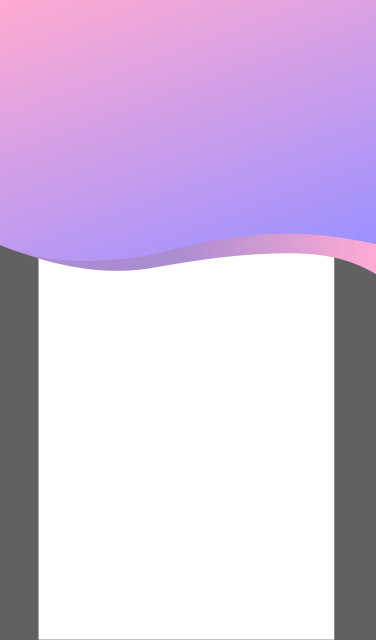
This background is drawn by a WebGL 2 fragment shader. Its source:

```glsl
#version 300 es
precision highp float;

uniform vec2 u_resolution;
out vec4 outColor;

// Smooth curve through knots of (x, height, slope), by cubic Hermite pieces
float curveHeight(vec3 knots[5], float x) {
    float height = knots[0].y;
    for (int i = 0; i < 4; i++) {
        vec3 a = knots[i], b = knots[i + 1];
        if (x < a.x) break;
        float span = b.x - a.x;
        float t = clamp((x - a.x) / span, 0.0, 1.0);
        float s = 1.0 - t;
        height = mix(a.y, b.y, t * t * (3.0 - 2.0 * t))
               + span * t * s * (a.z * s - b.z * t);
    }
    return height;
}

// Antialiased coverage from a signed distance and the pixel count along its axis
float coverage(float dist, float pixels) {
    return clamp(dist * pixels + 0.5, 0.0, 1.0);
}

void main() {
    // Canvas units, with y running down from the top
    vec2 p = gl_FragCoord.xy / u_resolution;
    p.y = 1.0 - p.y;

    // White page between grey margins, with a thin line at the foot
    float page = coverage(p.x - 0.1025, u_resolution.x)
               * coverage(0.889 - p.x, u_resolution.x);
    vec3 paper = mix(vec3(1.0), vec3(0.7), coverage(p.y - 0.9988, u_resolution.y));
    vec3 color = mix(vec3(0.38), paper, page);

    // Ribbon below the header, mauve turning to pink
    float ribbonEdge = curveHeight(vec3[5](
        vec3(0.0, 0.3828, 0.234), vec3(0.311, 0.4232, 0.0),
        vec3(0.411, 0.418, -0.105), vec3(0.767, 0.3958, 0.0),
        vec3(1.0, 0.4284, 0.352)), p.x);
    vec3 ribbon = mix(vec3(0.67, 0.55, 0.82), vec3(1.0, 0.67, 0.83),
                      clamp((p.x - 0.47) / 0.53, 0.0, 1.0));
    color = mix(color, ribbon, coverage(ribbonEdge - p.y, u_resolution.y));

    // Header with a wavy lower edge and a diagonal gradient
    float headerEdge = curveHeight(vec3[5](
        vec3(0.0, 0.3828, 0.246), vec3(0.222, 0.4076, 0.0),
        vec3(0.456, 0.3906, -0.158), vec3(0.767, 0.3652, 0.0),
        vec3(1.0, 0.3815, 0.129)), p.x);
    vec3 header = mix(vec3(1.0, 0.67, 0.82), vec3(0.62, 0.57, 1.0),
                      clamp(0.37 * p.x + 1.7 * p.y, 0.0, 1.0));
    color = mix(color, header, coverage(headerEdge - p.y, u_resolution.y));

    outColor = vec4(color, 1.0);
}
```
